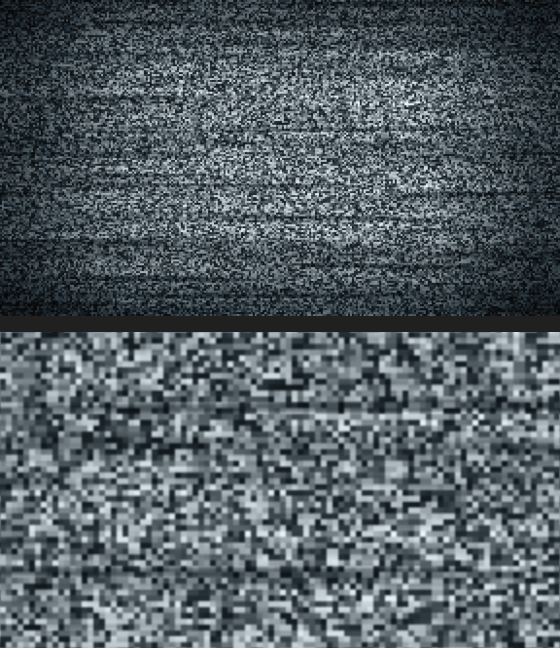
Top: the whole. Bottom: its middle third, enlarged.
Reproduce this texture procedurally as a WebGL 2 fragment shader.

```glsl
#version 300 es
precision highp float;
precision highp int;

uniform vec2 u_resolution;
out vec4 outColor;

#define GRAIN_CELLS vec2(288.0, 162.0)
#define GRAIN_SOFTNESS 0.36
#define GRAIN_SKEW 1.2
#define LONG_GRAIN_SHARE 0.25
#define BLACK_LEVEL 0.10
#define GRAIN_GAIN 0.86
#define BAND_STRENGTH 0.42
#define DARK_LINE_DEPTH 0.4
#define HIGHLIGHT_ROLLOFF 0.13
#define EDGE_LIGHT vec2(0.42, 0.48)
#define TINT vec3(-0.040, 0.0, 0.028)

const float PI = 3.14159265;

// Integer hash of a lattice point, 0 to 1
float hash(vec2 cell, uint seed) {
    uvec2 q = uvec2(ivec2(cell));
    uint h = q.x * 1597u ^ q.y * 51749u ^ seed * 7919u;
    h = (h ^ (h >> 16)) * 73244475u;
    h = (h ^ (h >> 15)) * 73244475u;
    h ^= h >> 16;
    return float(h & 65535u) / 65535.0;
}

float cornerSlope(vec2 cell, vec2 offset, vec2 period, uint seed) {
    float angle = 2.0 * PI * hash(mod(cell, period), seed);
    return dot(vec2(cos(angle), sin(angle)), offset);
}

// Gradient noise that wraps after one canvas
float gradientNoise(vec2 p, vec2 period, uint seed) {
    vec2 q = p * period;
    vec2 i = floor(q);
    vec2 f = q - i;
    vec2 w = f * f * f * (f * (f * 6.0 - 15.0) + 10.0);
    vec2 e = vec2(1.0, 0.0);
    float low = mix(cornerSlope(i, f, period, seed),
                    cornerSlope(i + e, f - e, period, seed), w.x);
    float high = mix(cornerSlope(i + e.yx, f - e.yx, period, seed),
                     cornerSlope(i + 1.0, f - 1.0, period, seed), w.x);
    return mix(low, high, w.y);
}

// Brightness of one grain; some neighbours join into a longer dash
float grainValue(vec2 cell) {
    cell = mod(cell, GRAIN_CELLS);
    vec2 pair = vec2(floor(cell.x * 0.5), cell.y);
    if (hash(pair, 3u) < LONG_GRAIN_SHARE) cell.x = pair.x * 2.0;
    return pow(hash(cell, 11u), GRAIN_SKEW);
}

// Blocky grains with softened borders
float staticGrain(vec2 p) {
    vec2 q = p * GRAIN_CELLS - 0.5;
    vec2 i = floor(q);
    vec2 w = smoothstep(0.5 - GRAIN_SOFTNESS, 0.5 + GRAIN_SOFTNESS, q - i);
    vec2 e = vec2(1.0, 0.0);
    float low = mix(grainValue(i), grainValue(i + e), w.x);
    float high = mix(grainValue(i + e.yx), grainValue(i + 1.0), w.x);
    return mix(low, high, w.y);
}

// Long horizontal bands, from broad to thin
float scanBands(vec2 p) {
    float broad = gradientNoise(p, vec2(1.0, 12.0), 21u);
    float medium = gradientNoise(p, vec2(2.0, 34.0), 22u);
    float thin = gradientNoise(p, vec2(3.0, 84.0), 23u);
    return 0.8 * broad + 0.9 * medium + 0.7 * thin;
}

// Sparse thin dark lines
float darkLines(vec2 p) {
    return smoothstep(0.2, 0.45, gradientNoise(p, vec2(2.0, 40.0), 24u));
}

// Light with a wide flat middle, falling off towards all four edges
float vignette(vec2 p) {
    vec2 c = cos(PI * p);
    vec2 rise = 1.0 - c * c * c * c * c * c;
    vec2 light = mix(EDGE_LIGHT, vec2(1.0), rise);
    return light.x * light.y;
}

void main() {
    vec2 p = gl_FragCoord.xy / u_resolution;

    float light = vignette(p) * max(0.25, 1.0 + BAND_STRENGTH * scanBands(p));
    light *= 1.0 - DARK_LINE_DEPTH * darkLines(p);
    float value = light * (BLACK_LEVEL + GRAIN_GAIN * staticGrain(p));
    value -= HIGHLIGHT_ROLLOFF * value * value;

    // Cool grey tint, fading in the deepest shadows
    vec3 color = value + TINT * smoothstep(0.0, 0.18, value);
    outColor = vec4(clamp(color, 0.0, 1.0), 1.0);
}
```
